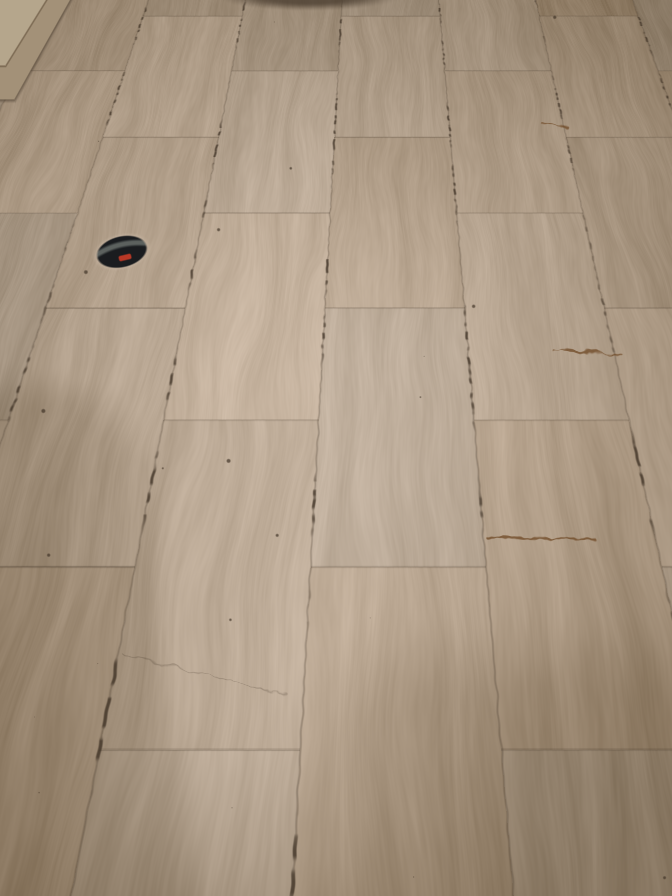
A Shadertoy shader for this texture:

```glsl
// Worn beige stone floor tiles in running bond, seen in perspective under a soft lamp.

const vec3 STONE_DARK  = vec3(0.45, 0.38, 0.29);
const vec3 STONE_LIGHT = vec3(0.78, 0.71, 0.635);
const vec3 GROUT       = vec3(0.25, 0.20, 0.15);
const vec3 RUST        = vec3(0.43, 0.28, 0.14);
const vec2 VANISH      = vec2(0.425, 1.777);

float hash(vec2 p) {
    vec3 q = fract(p.xyx * vec3(0.1031, 0.1030, 0.0973));
    q += dot(q, q.yzx + 33.33);
    return fract((q.x + q.y) * q.z);
}

vec2 gradient(vec2 cell) {
    float a = 6.2832 * hash(cell);
    return vec2(cos(a), sin(a));
}

float noise(vec2 p) {
    vec2 i = floor(p), f = p - i;
    vec2 w = f * f * f * (f * (f * 6.0 - 15.0) + 10.0);
    vec2 e = vec2(0, 1);
    float low  = mix(dot(gradient(i), f), dot(gradient(i + e.yx), f - e.yx), w.x);
    float high = mix(dot(gradient(i + e), f - e), dot(gradient(i + 1.0), f - 1.0), w.x);
    return mix(low, high, w.y);
}

// Coverage of the region where d < 0, with edge softness
float fill(float d, float soft) { return 1.0 - smoothstep(-soft, soft, d); }

float roundBox(vec2 p, vec2 halfSize, float r) {
    vec2 q = abs(p) - halfSize + r;
    return length(max(q, 0.0)) + min(max(q.x, q.y), 0.0) - r;
}

// Distance to a tapering, wandering crack from a to b
float crack(vec2 p, vec2 a, vec2 b, float width) {
    p.y += 0.006 * noise(p * 45.0) + 0.002 * noise(p * 160.0);
    vec2 ab = b - a;
    float h = clamp(dot(p - a, ab) / dot(ab, ab), 0.0, 1.0);
    return length(p - a - ab * h) - width * (0.5 + noise(p * 70.0));
}

// Lamp pool, minus two soft cast shadows
float lighting(vec2 p) {
    vec2 q = (p - vec2(0.36, 0.54)) / vec2(0.38, 0.42);
    float light = 0.40 + 0.58 * exp(-dot(q, q));
    vec2 leftShade = p - vec2(0.04 - 0.13 * (p.y - 0.3), 0.1);
    light -= 0.20 * fill(roundBox(leftShade, vec2(0.14, 0.47), 0.10), 0.03);
    light -= 0.16 * fill(roundBox(p - vec2(0.62, 0.0), vec2(0.27, 0.27), 0.12), 0.06);
    light += 0.30 * exp(-dot(p - vec2(0.27, 0.15), p - vec2(0.27, 0.15)) * 22.0);
    return light - 0.16 * smoothstep(0.80, 1.0, p.y) * smoothstep(0.3, 0.75, p.x);
}

// Streaky veins running along one tile
float veins(vec2 st, vec2 seed) {
    float x = st.x + 0.13 * noise(st * vec2(2.5, 2.0) + seed);
    float bands = noise(vec2(x * 8.0, st.y * 0.7) + seed);
    float grain = noise(vec2(x * 38.0, st.y * 4.0) + seed);
    float fibre = noise(vec2(x * 85.0, st.y * 12.0) + seed);
    return 0.17 * bands + 0.09 * grain + 0.05 * fibre;
}

// Small pointing device: pale rim, dark shell, grey back, red accent
vec3 drawDevice(vec3 col, vec2 p, float aa) {
    p = mat2(0.97, -0.23, 0.23, 0.97) * p;
    float shell = (length(p / vec2(0.028, 0.017)) - 1.0) * 0.017;
    col = mix(col, STONE_LIGHT, 0.5 * fill(shell - 0.002, 0.002));
    vec3 body = mix(vec3(0.10, 0.11, 0.12), vec3(0.36, 0.38, 0.37),
                    fill(abs(p.y - 0.008 + 6.0 * p.x * p.x) - 0.003, 0.002));
    body = mix(body, vec3(0.72, 0.22, 0.15),
               fill(roundBox(p - vec2(0.002, -0.007), vec2(0.007, 0.003), 0.002), aa));
    return mix(col, body, fill(shell, aa));
}

// Skirting corner: a wedge with a lighter wall above it
vec3 drawWall(vec3 col, vec2 p, float aa) {
    float base = max(0.889 - p.y, p.x - 0.016 - 0.56 * (p.y - 0.889));
    float wall = max(0.927 - p.y, p.x - 0.006 - 0.62 * (p.y - 0.927));
    col = mix(col, GROUT, 0.6 * fill(base - 0.002, 0.003));
    col = mix(col, vec3(0.64, 0.57, 0.47), fill(base, aa));
    col = mix(col, vec3(0.49, 0.42, 0.33), fill(wall - 0.002, aa));
    return mix(col, vec3(0.71, 0.65, 0.55), fill(wall, aa));
}

void mainImage(out vec4 fragColor, in vec2 fragCoord) {
    vec2 p = fragCoord / iResolution.xy * vec2(0.75, 1.0);
    float aa = 1.0 / iResolution.y;

    // Floor plane: x counts columns, y counts tiles into the distance
    float depth = VANISH.y - p.y;
    vec2 st = vec2((p.x - VANISH.x) / (0.139 * depth) + 0.4, 5.47 / depth);
    vec2 px = fwidth(st);
    float column = floor(st.x);
    float along = st.y - (mod(column, 2.0) < 0.5 ? 0.88 : 0.39);
    vec2 tile = vec2(column, floor(along)) + 20.0;

    // Stone tone
    float tone = lighting(p) + veins(st, tile * 17.3) + 0.13 * (hash(tile) - 0.5);
    vec3 col = mix(STONE_DARK, STONE_LIGHT, tone);
    col += vec3(0.012, 0.0, -0.012) * (hash(tile + 7.0) - 0.5);

    // Joints: faint across, chipped and blackened along the columns
    float edge = floor(st.x + 0.5);
    float sideDist = abs(st.x - edge + 0.012 * noise(vec2(st.y * 22.0, edge)));
    float endDist = abs(fract(along + 0.5) - 0.5);
    float worn = smoothstep(0.0, 0.3, noise(vec2(st.y * 3.0, edge * 5.3 + 0.4)) + 0.12);
    float chips = smoothstep(-0.15, 0.2, noise(vec2(st.y * 26.0, edge * 3.7 + 0.3)));
    col = mix(col, GROUT, 0.28 * fill(sideDist - 0.005, px.x));
    col = mix(col, GROUT, 0.75 * worn * chips * fill(sideDist - 0.009, px.x));
    col = mix(col, GROUT, (0.16 + 0.22 * hash(tile + 3.0)) * fill(endDist - 0.003, px.y));

    // Rusty cracks and one hairline
    float rust = min(crack(p, vec2(0.618, 0.611), vec2(0.694, 0.603), 0.0025),
                 min(crack(p, vec2(0.544, 0.401), vec2(0.664, 0.397), 0.0025),
                     crack(p, vec2(0.605, 0.861), vec2(0.634, 0.858), 0.0020)));
    col = mix(col, RUST, 0.75 * fill(rust, aa));
    col = mix(col, GROUT, 0.25 * fill(crack(p, vec2(0.137, 0.271), vec2(0.32, 0.223), 0.001), aa));

    // Scattered dirt specks
    vec2 cell = floor(p * 14.0);
    vec2 spot = 0.2 + 0.6 * vec2(hash(cell + 31.0), hash(cell + 57.0));
    float speck = length(fract(p * 14.0) - spot) / 14.0 - 0.0022 * hash(cell + 83.0);
    col = mix(col, GROUT, 0.7 * step(0.85, hash(cell + 11.0)) * fill(speck, aa));

    // Things standing on the floor, and a dark shape at the far edge
    col = drawDevice(col, p - vec2(0.136, 0.719), aa);
    col = drawWall(col, p, aa);
    float farShape = (length((p - vec2(0.345, 1.004)) / vec2(0.075, 0.012)) - 1.0) * 0.012;
    col = mix(col, GROUT, 0.7 * fill(farShape, 0.005));

    fragColor = vec4(clamp(col, 0.0, 1.0), 1.0);
}
```
